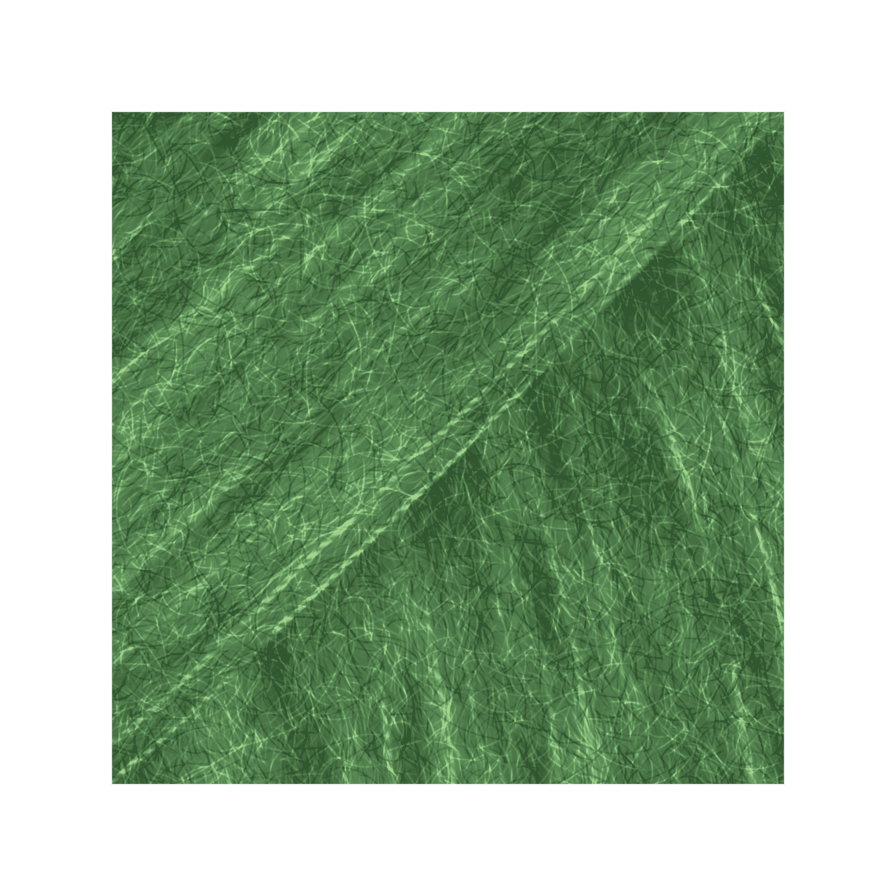
Write a three.js fragment shader that draws this texture.

```glsl
// Fuzzy green mohair yarn: diagonal strands over a steep fan, framed in white.
varying vec2 vUv;

#define MARGIN 0.125      // white frame, in canvas units
#define YARN 0.0058       // half width of a strand
#define TWIST 42.0        // ply turns along a strand
#define HAIR_WIDTH 0.0027 // half width of a hair
#define HAIR_GAIN 0.72    // contrast of the fuzz
#define YARN_GAIN 0.72    // brightness of the strands
#define SHADE_GAIN 0.62   // contrast of the soft bands
#define BASE_TONE 0.35
#define TAU 6.2831853

float hash(vec2 p) {
  return fract(sin(dot(p, vec2(127.1, 311.7))) * 43758.5453);
}

float noise(vec2 p) {
  vec2 i = floor(p), f = fract(p);
  f = f * f * (3.0 - 2.0 * f);
  return mix(mix(hash(i), hash(i + vec2(1.0, 0.0)), f.x),
             mix(hash(i + vec2(0.0, 1.0)), hash(i + 1.0), f.x), f.y);
}

// Height above the sagging diagonal that parts the two layers.
float aboveFold(vec2 p) {
  return p.y - p.x + 0.1 * p.x * (1.0 - p.x);
}

// Curved hairs scattered in cells: light ones positive, dark ones negative.
float hairs(vec2 p, float cells, float seed) {
  vec2 cell = floor(p * cells);
  float sum = 0.0;
  for (int y = -1; y <= 1; y++)
  for (int x = -1; x <= 1; x++)
  for (int k = 0; k < 4; k++) {
    vec2 id = cell + vec2(float(x), float(y));
    vec2 key = id + seed + float(k) * 17.3;
    vec2 root = id + vec2(hash(key), hash(key + 5.1));
    float lean = hash(key + 9.7) * 2.0 - 1.0;
    float bend = hash(key + 2.9) - 0.5;
    float grain = aboveFold(root / cells) > 0.0 ? 0.75 : 1.8;
    float angle = grain + 1.5 * lean * (0.3 + 0.7 * abs(lean));
    vec2 dir = vec2(cos(angle), sin(angle));
    vec2 d = p * cells - root;
    float along = dot(d, dir);
    float across = dot(d, vec2(-dir.y, dir.x)) + bend * (along * along - 0.2);
    float line = 1.0 - smoothstep(0.0, HAIR_WIDTH, abs(across) / cells);
    line *= 1.0 - smoothstep(0.5, 0.9, abs(along));
    sum += line * (hash(key + 13.3) - 0.47);
  }
  return sum;
}

// Two-ply strand with patchy sheen and a faint halo.
float strand(float across, float along, float seed) {
  float u = (across + 0.007 * (noise(vec2(along * 9.0, seed * 17.0)) - 0.5)) / YARN;
  float body = 1.0 - smoothstep(0.35, 1.05, abs(u));
  float ply = 0.65 + 0.35 * sin(TAU * (TWIST * along + seed) + 2.2 * u);
  float sheen = 0.4 + 0.6 * smoothstep(0.2, 0.8, noise(vec2(along * 14.0, seed * 31.0)));
  return body * ply * sheen + 0.16 * exp(-0.12 * u * u);
}

// Diagonal strands of the upper layer.
float upperYarn(vec2 p) {
  float sum = 0.0;
  for (int i = 0; i < 16; i++) {
    float n = float(i), r = hash(vec2(n, 3.7));
    float isLead = 1.0 - step(1.5, n);
    float start = n * 0.06 + (1.0 - isLead) * (r - 0.5) * 0.045;
    float slope = mix(1.0, 0.8, start);
    float path = start + slope * p.x - 0.1 * p.x * (1.0 - p.x) * (1.0 - start);
    float faint = mix(0.2, 0.9, hash(vec2(n, 8.2))) * mix(0.55, 1.0, smoothstep(0.3, 0.8, start));
    float along = (p.x + p.y) * 0.707;
    sum += strand((p.y - path) / sqrt(1.0 + slope * slope), along, r) * mix(faint, 1.1, isLead);
  }
  return sum;
}

// Steep fanning strands of the lower layer.
float lowerYarn(vec2 p, float fan) {
  float sum = 0.0;
  for (int i = 0; i < 18; i++) {
    float n = float(i), r = hash(vec2(n, 21.4));
    float foot = 0.06 + n * 0.074 + (r - 0.5) * 0.06;
    float glow = mix(0.25, 1.0, hash(vec2(n, 33.8)));
    sum += strand((fan - foot) * 0.96, p.y, r) * glow;
  }
  return sum;
}

vec3 greenRamp(float t) {
  vec3 c = mix(vec3(0.19, 0.34, 0.19), vec3(0.27, 0.43, 0.25), clamp(t * 4.0, 0.0, 1.0));
  c = mix(c, vec3(0.32, 0.50, 0.31), clamp(t * 4.0 - 1.0, 0.0, 1.0));
  c = mix(c, vec3(0.38, 0.58, 0.35), clamp(t * 4.0 - 2.0, 0.0, 1.0));
  c = mix(c, vec3(0.50, 0.71, 0.47), clamp(t * 4.0 - 3.0, 0.0, 1.0));
  return mix(c, vec3(0.64, 0.83, 0.54), clamp(t * 3.0 - 3.0, 0.0, 1.0));
}

void main() {
  vec2 p = (vUv - MARGIN) / (1.0 - 2.0 * MARGIN);
  float fold = aboveFold(p);
  float fan = p.x + 0.1 * p.y + 0.25 * p.y * p.y;

  // Soft bands and yarn of both layers, with a shadow under the fold
  float upper = SHADE_GAIN * (noise(vec2((p.x + p.y) * 2.5, fold * 20.0)) - 0.5);
  upper += 0.04 - 0.14 * smoothstep(0.45, 0.9, fold) + YARN_GAIN * upperYarn(p);
  float lower = SHADE_GAIN * (noise(vec2(fan * 22.0, p.y * 4.0) + 40.0) - 0.5);
  lower -= 0.12 * exp(-fold * fold * 90.0);
  lower += YARN_GAIN * lowerYarn(p, fan) * smoothstep(0.06, 0.32, -fold);
  float tone = BASE_TONE + mix(lower, upper, smoothstep(-0.012, -0.002, fold));

  // Fuzz over everything, from long loose hairs to fine down
  tone += HAIR_GAIN * (hairs(p, 11.0, 1.0) + hairs(p, 19.0, 60.0)
        + hairs(p, 29.0, 130.0) + hairs(p, 43.0, 210.0));
  tone += 0.16 * (noise(p * 70.0) - 0.5);

  vec2 inset = 0.5 - MARGIN - abs(vUv - 0.5);
  float cloth = smoothstep(-0.001, 0.001, min(inset.x, inset.y));
  gl_FragColor = vec4(mix(vec3(1.0), greenRamp(tone), cloth), 1.0);
}
```
